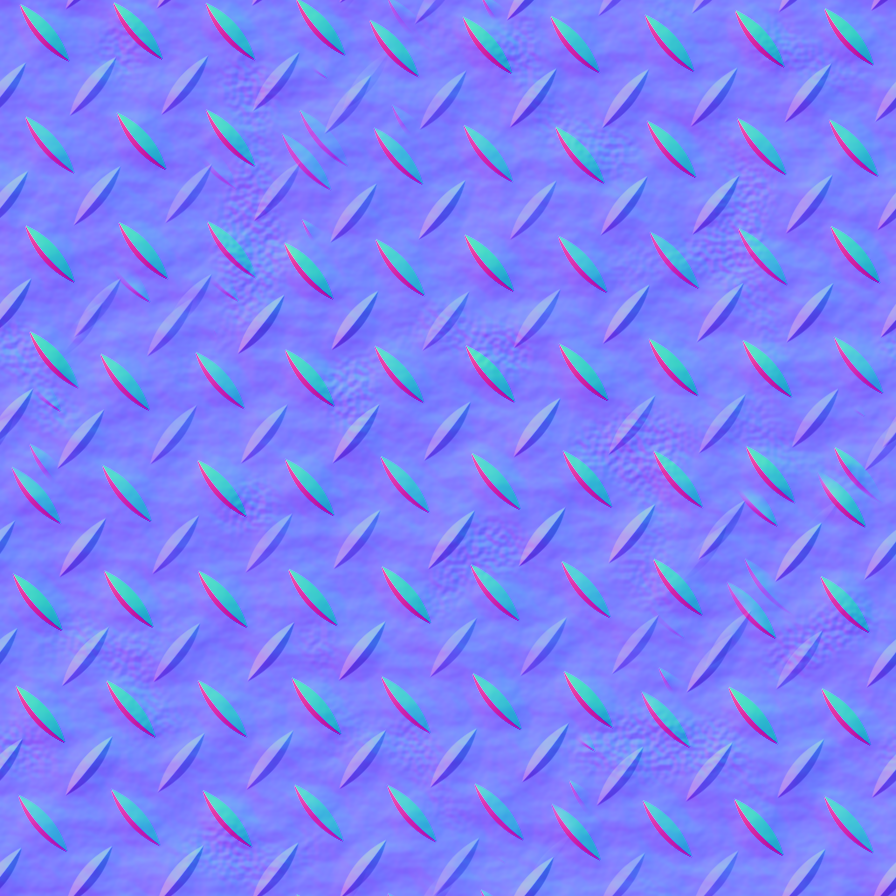
A WebGL 2 fragment shader for this texture map:

```glsl
#version 300 es
precision highp float;
// Tiling normal map of worn diamond tread plate: crossed lozenges on scuffed metal.
uniform vec2 u_resolution;
out vec4 fragColor;

const vec2 REPEATS = vec2(10.0, 8.0);
const vec2 DRIFT = vec2(0.020, 0.026);       // slow slip of the stamp grid
const vec2 BAR_HALF_SIZE = vec2(0.0425, 0.0098);
const vec2 HALO_HALF_SIZE = vec2(0.050, 0.030);
const vec2 BAR_AXIS = vec2(0.62, 0.785);

vec2 hash2(vec2 p) {
  vec3 q = fract(vec3(p.xyx) * vec3(0.1031, 0.1030, 0.0973));
  q += dot(q, q.yzx + 33.33);
  return fract((q.xx + q.yz) * q.zy);
}

float cornerSlope(vec2 cell, vec2 f, vec2 corner, vec2 period, float seed) {
  float angle = 6.28318 * hash2(mod(cell + corner, period) + seed).x;
  return dot(vec2(cos(angle), sin(angle)), f - corner);
}

// Gradient noise that wraps after a whole number of cells.
float noise(vec2 uv, vec2 period, float seed) {
  vec2 p = uv * period;
  vec2 cell = floor(p);
  vec2 f = p - cell;
  vec2 s = f * f * f * (f * (f * 6.0 - 15.0) + 10.0);
  float low = mix(cornerSlope(cell, f, vec2(0, 0), period, seed),
                  cornerSlope(cell, f, vec2(1, 0), period, seed), s.x);
  float high = mix(cornerSlope(cell, f, vec2(0, 1), period, seed),
                   cornerSlope(cell, f, vec2(1, 1), period, seed), s.x);
  return mix(low, high, s.y);
}

// Pointed bar with an off-centre ridge, on a soft swelling of the plate.
float barHeight(vec2 p, vec2 axis, float ridge, float steepness, float swelling) {
  vec2 local = vec2(dot(p, axis), dot(p, vec2(abs(axis.y), -axis.x * sign(axis.y))));
  vec2 s = local / BAR_HALF_SIZE;
  float halfWidth = BAR_HALF_SIZE.y * max(1.0 - s.x * s.x, 0.0);
  float rise = (halfWidth + local.y) / (1.0 + ridge);
  float fall = (halfWidth - local.y) / (1.0 - ridge);
  vec2 e = local / HALO_HALF_SIZE;
  float halo = max(1.0 - dot(e, e), 0.0);
  return steepness * max(min(rise, fall), 0.0) + swelling * halo * halo;
}

// One family of bars, with small differences of place and wear.
float barGrid(vec2 uv, vec2 offset, vec2 axis, float ridge, float steepness,
              float swelling, float seed) {
  vec2 p = uv * REPEATS - offset + 0.5;
  vec2 cell = floor(p);
  vec2 id = mod(cell, REPEATS) + seed;
  vec2 jitter = (hash2(id) - 0.5) * 0.005;
  float wear = mix(0.7, 1.12, hash2(id + 51.0).y);
  vec2 local = (p - cell - 0.5) / REPEATS - jitter;
  return wear * barHeight(local, axis, ridge, steepness, swelling);
}

float treadHeight(vec2 uv) {
  float falling = barGrid(uv, vec2(0.50, 0.67), vec2(BAR_AXIS.x, -BAR_AXIS.y),
                          -0.48, 1.7, 0.0030, 7.0);
  float rising = barGrid(uv, vec2(0.0, 0.17), BAR_AXIS, 0.15, 0.52, 0.0020, 23.0);
  return falling + rising;
}

// Two slipped copies cross-fade along a diagonal, leaving doubled faint bars.
float blendedTread(vec2 uv) {
  float phase = fract(uv.x - uv.y);
  float fade = smoothstep(0.43, 0.57, phase + 0.25 * noise(uv, vec2(6.0), 3.0));
  float height = 0.0;
  for (int i = 0; i < 2; i++) {
    float copy = float(i);
    float weight = mix(1.0 - fade, fade, copy);
    height += weight * treadHeight(uv - DRIFT * (phase - copy));
  }
  return height;
}

// Dents, scuffs, fine grain and rough pitted patches.
float surfaceHeight(vec2 uv) {
  float dents = 0.0050 * noise(uv, vec2(7.0, 10.0), 11.0);
  float scuffs = 0.0020 * noise(uv, vec2(20.0, 31.0), 29.0);
  float grain = 0.00055 * noise(uv, vec2(58.0, 76.0), 41.0);
  float rough = smoothstep(0.12, 0.5, noise(uv, vec2(9.0), 67.0));
  float pits = noise(uv, vec2(130.0, 140.0), 83.0);
  return dents + scuffs + grain + pits * mix(0.00015, 0.0011, rough);
}

float plateHeight(vec2 uv) {
  return blendedTread(uv) + surfaceHeight(uv);
}

void main() {
  vec2 uv = gl_FragCoord.xy / u_resolution;
  float reach = max(0.0011, 0.6 / min(u_resolution.x, u_resolution.y));
  vec2 dx = vec2(reach, 0.0);
  vec2 dy = vec2(0.0, reach);
  vec2 slope = vec2(plateHeight(uv + dx) - plateHeight(uv - dx),
                    plateHeight(uv + dy) - plateHeight(uv - dy)) / (2.0 * reach);

  // Encode the normal with red reversed and green pointing up.
  vec3 normal = normalize(vec3(slope * vec2(0.95, -1.15), 1.0));
  fragColor = vec4(0.5 + 0.5 * normal, 1.0);
}
```
